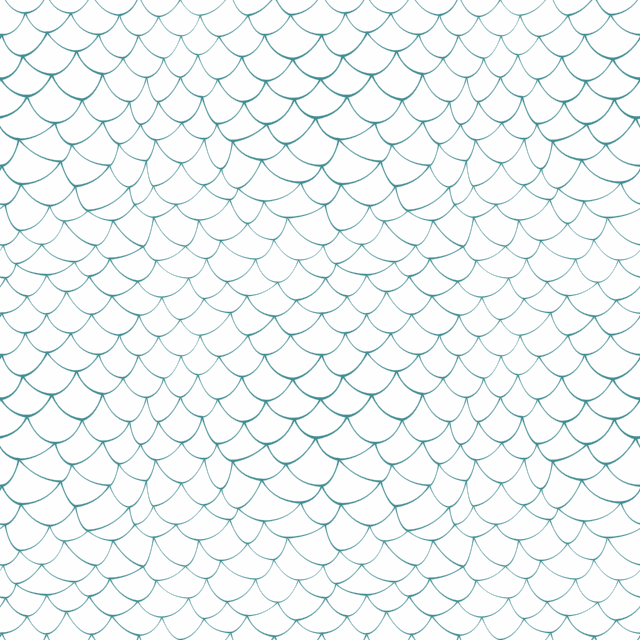
A Shadertoy shader for this pattern:

```glsl
// Hand-inked fish scales: a staggered lattice of wobbling vertices, each joined
// to its two upper neighbours by a tapering curve, so pairs form hanging arcs.
// The lattice wraps on a square tile, which is laid twice across and twice down.

const float TAU = 6.2831853;
const float TILES = 2.0;
const vec2 GRID = vec2(7.0, 16.0);      // scales across and rows down in a tile
const vec3 PAPER = vec3(0.995);
const vec3 INK = vec3(0.25, 0.55, 0.57);

vec2 hash2(vec2 p) {
    vec3 q = fract(p.xyx * vec3(0.1031, 0.1030, 0.0973));
    q += dot(q, q.yzx + 33.33);
    return fract((q.xx + q.yz) * q.zy);
}

float cornerSlope(vec2 cell, vec2 offset, vec2 period, float seed) {
    float angle = TAU * hash2(mod(cell, period) + seed).x;
    return dot(vec2(cos(angle), sin(angle)), offset);
}

// Gradient noise that wraps after a whole number of cells
float wrappedNoise(vec2 p, vec2 period, float seed) {
    vec2 i = floor(p), f = p - i, e = vec2(1.0, 0.0);
    vec2 u = f * f * f * (f * (f * 6.0 - 15.0) + 10.0);
    float low = mix(cornerSlope(i, f, period, seed),
                    cornerSlope(i + e.xy, f - e.xy, period, seed), u.x);
    float high = mix(cornerSlope(i + e.yx, f - e.yx, period, seed),
                     cornerSlope(i + e.xx, f - e.xx, period, seed), u.x);
    return mix(low, high, u.y);
}

// Periodic 0..1 swell, highest at the given centre
float swell(float x, float centre) {
    return 0.5 + 0.5 * cos(TAU * (x - centre));
}

// Position of a lattice vertex in tile units
vec2 scaleVertex(vec2 id) {
    vec2 q = (id + vec2(0.5 * mod(id.y, 2.0), 0.0)) / GRID;
    float mess = swell(q.y, 0.38);
    vec2 jitter = hash2(mod(id, GRID) + 17.0) * 2.0 - 1.0;
    vec2 v = q + jitter * (vec2(0.08, 0.12) + vec2(0.13, 0.19) * mess) / GRID;
    // Broad and narrow regions
    v.x += 0.24 * sin(TAU * (q.x - 0.03)) / TAU * swell(q.y, 0.65);
    v.y += 0.09 * sin(TAU * (q.y - 0.67)) / TAU;
    v.y += 0.018 * wrappedNoise(q * 3.0, vec2(3.0), 41.0);
    return v;
}

vec2 bezier(vec2 a, vec2 b, vec2 c, float t) {
    return mix(mix(a, b, t), mix(b, c, t), t);
}

// Distance to a quadratic curve, and the parameter of the nearest point
vec2 curveDistance(vec2 p, vec2 a, vec2 b, vec2 c) {
    const float STEPS = 7.0;
    vec2 best = vec2(1e3, 0.0), start = a;
    for (float k = 0.0; k < STEPS; k++) {
        vec2 end = bezier(a, b, c, (k + 1.0) / STEPS);
        vec2 d = end - start, r = p - start;
        float h = clamp(dot(r, d) / dot(d, d), 0.0, 1.0);
        float dist = length(r - d * h);
        if (dist < best.x) best = vec2(dist, (k + h) / STEPS);
        start = end;
    }
    return best;
}

// Box-filtered coverage, true for strokes thinner than a pixel
float strokeCoverage(float dist, float halfWidth, float px) {
    return clamp((halfWidth - dist) / px + 0.5, 0.0, 1.0)
         - clamp((-halfWidth - dist) / px + 0.5, 0.0, 1.0);
}

// One side of an arc: flat at its low end, steep at its high end
float inkEdge(vec2 p, vec2 low, vec2 high, vec2 random, float weight, float px) {
    vec2 bend = vec2(0.53 + 0.2 * random.x, 0.02 + 0.12 * random.y);
    vec2 near = curveDistance(p, low, low + (high - low) * bend, high);
    float taper = mix(1.2, 0.65, smoothstep(0.0, 0.8, near.y));
    float flare = 0.8 * exp(-11.0 * near.y) + 1.1 * exp(-13.0 * (1.0 - near.y));
    float pressure = 0.75 + 0.5 * random.y;
    return strokeCoverage(near.x, weight * (taper * pressure + flare), px);
}

float scaleInk(vec2 p, float px) {
    vec2 base = floor(p * GRID);
    float ink = 0.0;
    for (float row = -2.0; row <= 1.0; row++) {
        for (float col = -2.0; col <= 2.0; col++) {
            vec2 id = base + vec2(col, row);
            vec2 low = scaleVertex(id);
            if (abs(p.x - low.x) * GRID.x > 1.2) continue;
            vec2 left = id + vec2(mod(id.y, 2.0) - 1.0, 1.0);
            vec2 right = left + vec2(1.0, 0.0);
            float bold = swell(low.x, 0.03) * swell(low.y, 0.67);
            float weight = 0.0014 + 0.0013 * bold
                         + 0.0006 * wrappedNoise(low * 4.0, vec2(4.0), 73.0);
            vec2 key = mod(id, GRID);
            ink = max(ink, inkEdge(p, low, scaleVertex(left), hash2(key + 5.0), weight, px));
            ink = max(ink, inkEdge(p, low, scaleVertex(right), hash2(key + 91.0), weight, px));
        }
    }
    return ink;
}

void mainImage(out vec4 fragColor, in vec2 fragCoord) {
    vec2 p = fragCoord / iResolution.xy * TILES;
    float px = 1.25 * TILES / iResolution.y;
    fragColor = vec4(mix(PAPER, INK, scaleInk(p, px)), 1.0);
}
```
